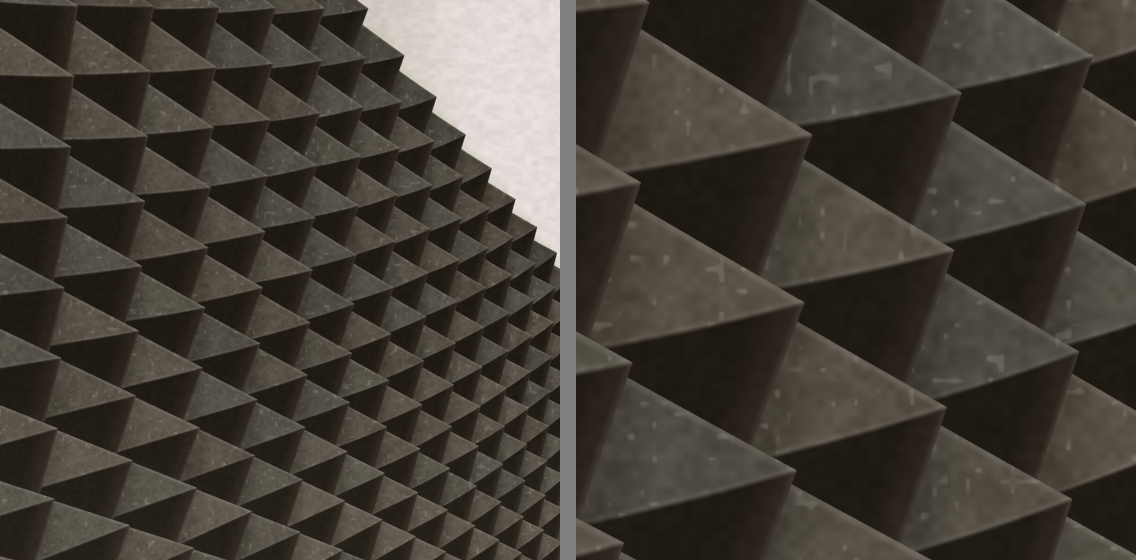
Left, the full canvas; right, a detail of the centre.
Reproduce this texture procedurally as a Shadertoy shader.

```glsl
// Wall of acoustic foam pyramids receding to the right, with pale plaster above.
// An inverse projection maps the canvas to a lattice of tips; each tip owns a
// wedge of one lit and one shaded face, and nearer wedges hide farther ones.

float hash(vec2 p) {
    vec3 q = fract(p.xyx * 0.1031);
    q += dot(q, q.yzx + 33.33);
    return fract((q.x + q.y) * q.z);
}

float noise(vec2 p) {
    vec2 cell = floor(p), f = fract(p);
    f = f * f * (3.0 - 2.0 * f);
    return mix(mix(hash(cell), hash(cell + vec2(1, 0)), f.x),
               mix(hash(cell + vec2(0, 1)), hash(cell + vec2(1, 1)), f.x), f.y);
}

// Canvas point (y down) to lattice coordinates: x counts columns, y counts rows
vec2 toLattice(vec2 p) {
    mat2 axes = mat2(vec2(0.1544, 0.1279) - 0.086 * p, vec2(-0.0059, 0.1257));
    return inverse(axes) * (p - vec2(0.1686, -0.6178));
}

vec3 plaster(vec2 p, float height) {
    vec3 color = mix(vec3(0.81, 0.78, 0.75), vec3(0.89, 0.86, 0.845),
                     smoothstep(0.62, 0.88, p.x));
    color += 0.05 * (noise(p * vec2(70, 110)) - 0.5) + 0.03 * (noise(p * 210.0) - 0.5);
    // Faint green light spilling along the foam edge
    return mix(color, vec3(0.76, 0.77, 0.66), 0.6 * exp(-9.0 * height));
}

vec3 scene(vec2 p) {
    vec2 lattice = toLattice(p);

    // Slopes of the ridge and of the right edge drift with the viewing angle
    float ridge = clamp(0.42 - 0.04 * lattice.y, 0.03, 0.42);
    float side = clamp(0.02 + 0.4 * p.x + 0.15 * p.y, 0.05, 0.28);

    // Nearest column whose wedge covers the point
    float column = ceil(lattice.x);
    float x = column - lattice.x;
    float row = floor(lattice.y - ridge * x);
    if (x < side * (lattice.y - row)) {
        column += 1.0;
        x += 1.0;
        row = floor(lattice.y - ridge * x);
    }
    if (row < 0.0) return plaster(p, ridge * x - lattice.y);

    float y = lattice.y - row;
    vec2 id = vec2(column, row) + 20.0;
    float split = ridge + 0.77 + 0.06 * (hash(id) - 0.5);
    float below = y - ridge * x;    // distance under the ridge
    float shade = y - split * x;    // positive on the shaded face
    float rim = x - side * y;       // distance from the right edge
    float grain = noise(p * 190.0) - 0.5;
    float mottle = noise(p * vec2(60, 90)) - 0.5;

    // Lit face, dimmer in the pocket behind the left neighbour
    vec3 lit = mix(vec3(0.345, 0.322, 0.282), vec3(0.27, 0.25, 0.212),
                   smoothstep(0.75, 1.25, x));
    lit *= 0.95 + 0.12 * smoothstep(0.5, 1.0, p.y);
    lit *= 0.95 + 0.1 * hash(id + 7.0);
    lit += vec3(0.012, 0.0, -0.008) * (hash(id + 13.0) - 0.5);
    lit += 0.05 * grain + 0.035 * mottle;
    lit += 0.09 * smoothstep(0.8, 0.97, noise(p * 150.0 + 31.0));
    lit += 0.065 * smoothstep(0.06, 0.015, below);
    lit += 0.04 * smoothstep(-0.05, -0.01, shade);

    // Shaded face, lifting a little towards its right edge
    vec3 dark = mix(vec3(0.118, 0.098, 0.07), vec3(0.185, 0.16, 0.128),
                    0.75 * smoothstep(0.28, 0.0, rim));
    dark += 0.025 * smoothstep(0.55, 1.0, p.y) + 0.02 * grain;
    dark += 0.06 * smoothstep(0.045, 0.0, rim);

    vec3 color = mix(lit, dark, smoothstep(-0.018, 0.022, shade));
    // The outermost row dims beside the plaster
    return color * mix(0.86, 1.0, smoothstep(0.0, 1.2, lattice.y));
}

void mainImage(out vec4 fragColor, in vec2 fragCoord) {
    // Average a 3 by 3 grid of samples for smooth edges
    vec3 sum = vec3(0);
    for (int k = 0; k < 9; k++) {
        vec2 offset = (vec2(k % 3, k / 3) - 1.0) * 0.4;
        vec2 p = (fragCoord + offset) / iResolution.xy;
        sum += scene(vec2(p.x, 1.0 - p.y));
    }
    fragColor = vec4(sum / 9.0, 1.0);
}
```
